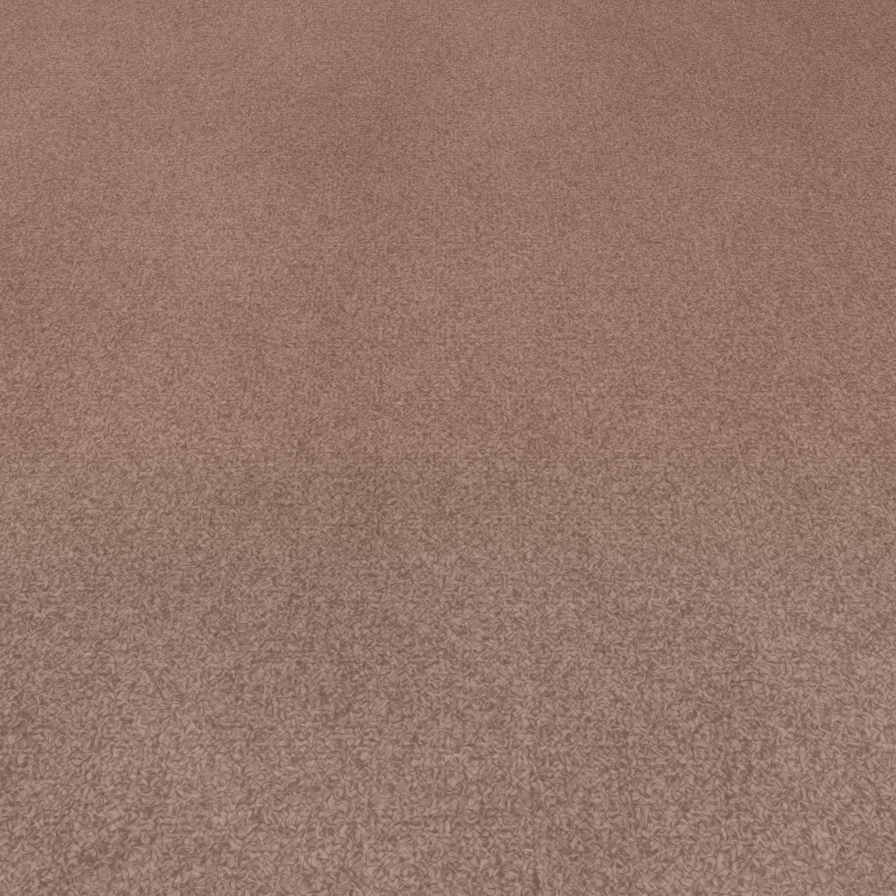
A WebGL 1 fragment shader for this texture:

```glsl
precision highp float;
// Short-pile carpet seen at an angle: curly strands shrink and fade with distance.
// Ridges of warped gradient noise, laid on a receding floor, give the strands;
// slow noise and soft gradients give the worn patches and the light.

uniform vec2 u_resolution;

const vec3 PILE_COLOR = vec3(0.589, 0.472, 0.422);
const vec3 FAR_TINT = vec3(0.002, -0.006, -0.014);   // warmer in the distance
const vec3 NEAR_TINT = vec3(0.000, 0.004, 0.010);    // pinker close by
const float HORIZON = 1.9;           // height of the vanishing line
const float STRAND_FREQ = 116.0;     // noise cells across the near edge
const float STRAND_WIDTH = 0.27;
const float STRAND_WARP = 0.45;
const float LIGHT_STRAND = 0.85;
const float DARK_STRAND = 1.10;
const float NEAR_CONTRAST = 0.094;
const float FAR_CONTRAST = 0.066;
const float FIBER_CONTRAST = 0.060;
const float PATCH_CONTRAST = 0.026;
const float MOTTLE_CONTRAST = 0.016;
const float SEAM_DEPTH = 0.016;

vec2 hash2(vec2 p) {
  vec3 q = fract(p.xyx * vec3(0.1031, 0.1030, 0.0973));
  q += dot(q, q.yzx + 33.33);
  return fract((q.xx + q.yz) * q.zy);
}

float cornerSlope(vec2 cell, vec2 corner, vec2 f) {
  return dot(2.0 * hash2(cell + corner) - 1.0, f - corner);
}

// Gradient noise, roughly -0.8 to 0.8
float noise(vec2 p) {
  vec2 cell = floor(p);
  vec2 f = p - cell;
  vec2 u = f * f * f * (f * (f * 6.0 - 15.0) + 10.0);
  float low = mix(cornerSlope(cell, vec2(0.0), f),
                  cornerSlope(cell, vec2(1.0, 0.0), f), u.x);
  float high = mix(cornerSlope(cell, vec2(0.0, 1.0), f),
                   cornerSlope(cell, vec2(1.0), f), u.x);
  return 1.4 * mix(low, high, u.y);
}

// Thin curved lines along the zero contours of the noise
float strand(vec2 p) {
  return 1.0 - smoothstep(0.0, STRAND_WIDTH, abs(noise(p)));
}

// Canvas point to floor point; the floor scale is 1 at the near edge
vec2 toFloor(vec2 uv) {
  float depth = HORIZON / (HORIZON - uv.y);
  return vec2((uv.x - 0.5) * depth, 2.0 * HORIZON * sqrt(depth)) + 3.0;
}

// Light strands over dark gaps, plus finer fibers
float pile(vec2 uv) {
  vec2 p = toFloor(uv) * STRAND_FREQ;
  vec2 warp = vec2(noise(p * 0.7 + 17.3), noise(p * 0.7 + 71.9));
  p += STRAND_WARP * warp;
  float curls = LIGHT_STRAND * strand(p) - DARK_STRAND * strand(p * 1.08 + 41.7);
  float contrast = mix(NEAR_CONTRAST, FAR_CONTRAST, smoothstep(0.1, 1.0, uv.y));
  return contrast * curls + FIBER_CONTRAST * noise(p * 1.3 + 9.1);
}

// Broad light, worn patches and a faint seam
float shade(vec2 uv) {
  vec2 ground = toFloor(uv);
  float nearRight = smoothstep(0.45, 1.1, uv.x) * smoothstep(0.5, -0.05, uv.y);
  float farRight = smoothstep(0.35, 1.0, uv.x) * smoothstep(0.55, 1.05, uv.y);
  float farLeft = smoothstep(0.6, 0.0, uv.x) * smoothstep(0.4, 0.75, uv.y);
  float light = 0.040 * nearRight - 0.030 * farRight + 0.010 * farLeft;
  light += PATCH_CONTRAST * noise(ground * vec2(3.2, 2.6) + 5.4);
  light += MOTTLE_CONTRAST * noise(ground * vec2(13.0, 10.0) + 23.0);
  float seamOffset = uv.y - 0.766 + 0.024 * uv.x - 0.002 * noise(uv * 9.0);
  float seamFade = smoothstep(-0.15, 0.25, noise(vec2(uv.x * 5.0, 4.6)));
  return light - SEAM_DEPTH * seamFade * (1.0 - smoothstep(0.0, 0.003, abs(seamOffset)));
}

void main() {
  float side = min(u_resolution.x, u_resolution.y);
  vec2 uv = gl_FragCoord.xy / side;

  // Average four samples per pixel so distant strands stay smooth
  float grain = 0.0;
  for (int j = 0; j < 2; j++) {
    for (int i = 0; i < 2; i++) {
      vec2 offset = (vec2(float(i), float(j)) - 0.5) * 0.5;
      grain += 0.25 * pile(uv + offset / side);
    }
  }

  vec3 color = PILE_COLOR + mix(NEAR_TINT, FAR_TINT, smoothstep(0.0, 1.0, uv.y));
  gl_FragColor = vec4(color + shade(uv) + grain, 1.0);
}
```
